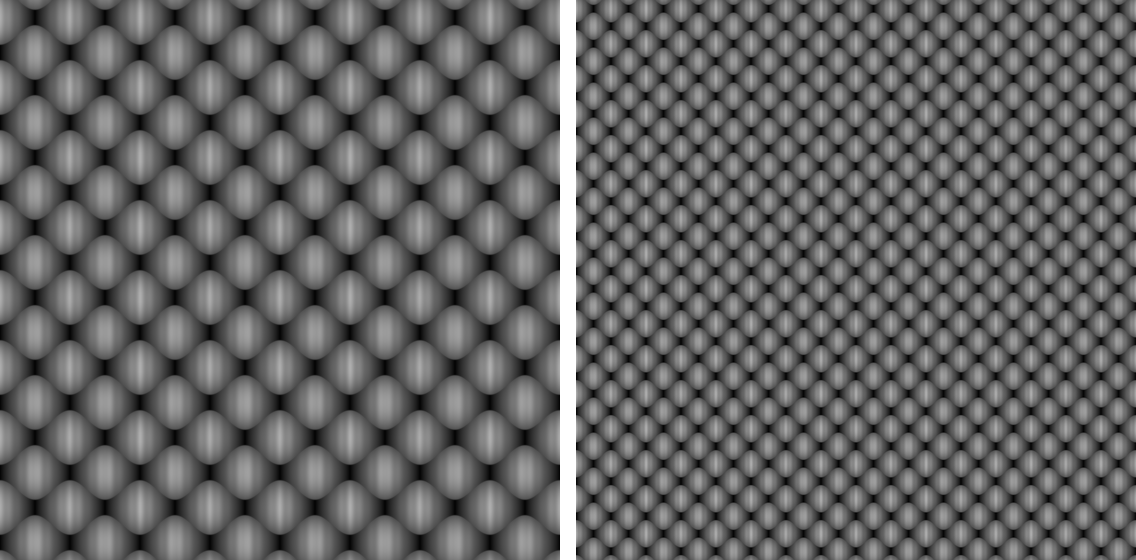
Left: one tile. Right: repeated 2 by 2.
A Shadertoy shader for this pattern:

```glsl
// Grey woven mesh of rounded, interlocking bulges, eight by eight repeats.
// Two staggered lattices meet along cosine edges; each bulge is shaded from
// its centre, and layered sines draw fine vertical fibres that wrap.

const float TAU = 6.2831853;
const float REPEATS = 8.0;
const float PEAK_GREY = 0.66;
const float FIBRES_PER_REPEAT = 7.0;
const float FIBRE_DEPTH = 0.07;
const float BULGE_HEIGHT = 0.39;   // half height at the middle of a bulge
const float WAIST_HEIGHT = 0.11;   // half height between two bulges

// Folded distance to the nearest lattice centre, in repeats
vec2 latticeOffset(vec2 p, vec2 centre) {
    return abs(fract(p - centre + 0.5) - 0.5);
}

// Half height of the wavy row at a distance x from a bulge
float rowHalfHeight(float x) {
    return mix(WAIST_HEIGHT, BULGE_HEIGHT, 0.5 + 0.5 * cos(TAU * x));
}

// Bright centre, black at the waist, softer fall towards top and bottom
float bulgeShade(vec2 d) {
    float across = pow(max(1.0 - 2.0 * d.x, 0.0), 0.8);
    float along = d.y / BULGE_HEIGHT;
    return PEAK_GREY * across * (1.0 - 0.5 * along * along);
}

// Vertical fibres with a slight drift over the full width
float fibres(float x) {
    float drift = 0.35 * sin(TAU * x * 3.0 / REPEATS);
    float fine = cos(TAU * FIBRES_PER_REPEAT * x + drift);
    float coarse = sin(TAU * x * 37.0 / REPEATS);
    return 0.8 * fine + 0.2 * coarse;
}

void mainImage(out vec4 fragColor, in vec2 fragCoord) {
    vec2 p = REPEATS * fragCoord / iResolution.xy;
    float softness = max(REPEATS / iResolution.y, 0.015);

    // The two staggered sets of bulges
    vec2 evenOffset = latticeOffset(p, vec2(0.0, 0.75));
    vec2 oddOffset = latticeOffset(p, vec2(0.5, 0.25));

    // Smooth border between neighbouring rows
    float border = rowHalfHeight(evenOffset.x) - evenOffset.y;
    float cover = smoothstep(-softness, softness, border);
    float grey = mix(bulgeShade(oddOffset), bulgeShade(evenOffset), cover);

    // Fibres show most on the lit crowns
    float crown = smoothstep(0.1, 0.6, grey);
    grey *= 1.0 + FIBRE_DEPTH * crown * (fibres(p.x) - 0.3);

    fragColor = vec4(vec3(grey), 1.0);
}
```
